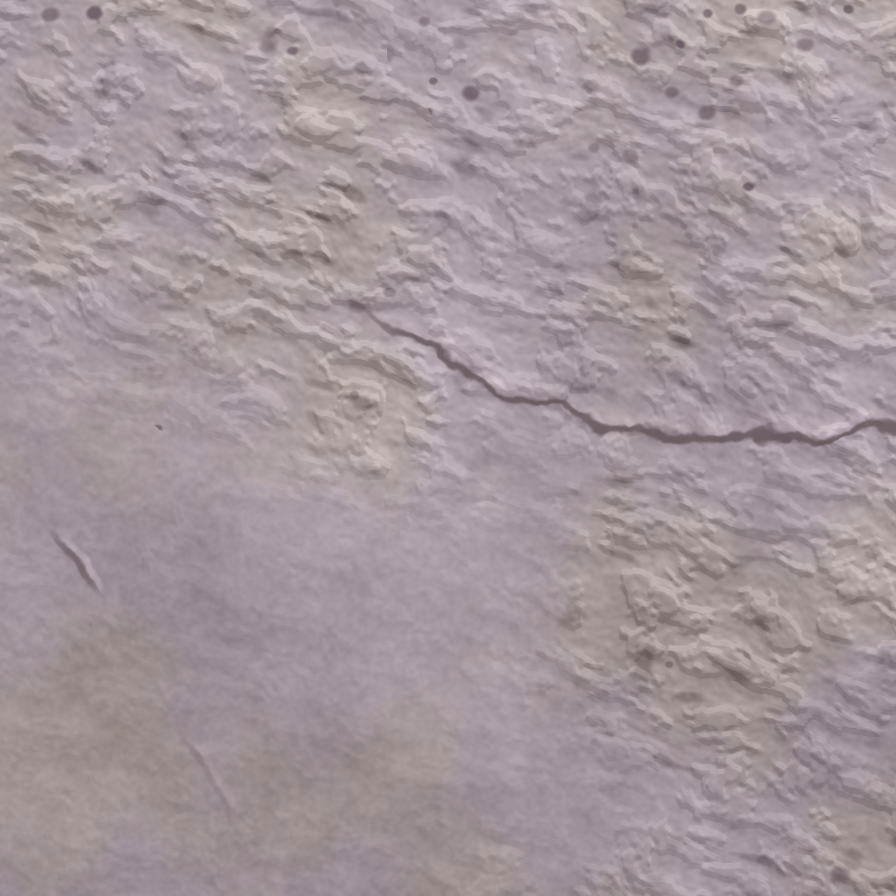
Give the GLSL for this texture, as a WebGL 1 fragment shader.

```glsl
precision highp float;
// Weathered lilac-grey stone: flaky relief, small pits and two jagged cracks.
uniform vec2 u_resolution;

const vec3 STONE = vec3(0.648, 0.598, 0.619);
const vec3 WARM_TINT = vec3(0.004, 0.004, -0.026);
const vec3 LILAC_TINT = vec3(0.000, -0.006, 0.018);
const vec3 CRACK_COLOR = vec3(0.38, 0.32, 0.34);
const vec3 PIT_COLOR = vec3(0.37, 0.31, 0.35);
const vec2 LIGHT_STEP = vec2(0.0015, 0.0058);
const float FLAKE_ANGLE = -0.38;
const float FLAKE_SCALE = 15.0;
const float RELIEF = 0.36;
const float GRAIN = 0.035;
const float PIT_CELLS = 26.0;

vec2 hash2(vec2 p) {
  vec3 a = fract(vec3(p.xyx) * vec3(0.1031, 0.1030, 0.0973));
  a += dot(a, a.yzx + 33.33);
  return fract((a.xx + a.yz) * a.zy);
}

float corner(vec2 cell, vec2 offset) {
  float angle = 6.2832 * hash2(cell).x;
  return dot(vec2(cos(angle), sin(angle)), offset);
}

float gradientNoise(vec2 p) {
  vec2 i = floor(p), f = fract(p);
  vec2 u = f * f * f * (f * (f * 6.0 - 15.0) + 10.0);
  vec2 e = vec2(1.0, 0.0);
  return mix(mix(corner(i, f), corner(i + e, f - e), u.x),
             mix(corner(i + e.yx, f - e.yx), corner(i + 1.0, f - 1.0), u.x), u.y);
}

float fbm(vec2 p) {
  float sum = 0.0, amplitude = 1.0;
  for (int k = 0; k < 4; k++) {
    sum += amplitude * gradientNoise(p);
    p = mat2(1.6, 1.2, -1.2, 1.6) * p + 17.3;
    amplitude *= 0.5;
  }
  return sum;
}

// Coordinates aligned with the flakes, squeezed across their length
vec2 flakeSpace(vec2 p) {
  float c = cos(FLAKE_ANGLE), s = sin(FLAKE_ANGLE);
  p += 0.018 * vec2(gradientNoise(p * 9.0), gradientNoise(p * 9.0 + 41.0));
  return vec2(c * p.x + s * p.y, 1.9 * (c * p.y - s * p.x));
}

// Height of layered flakes: soft noise plus terraces with steep rims
float flakeHeight(vec2 p) {
  float n = fbm(flakeSpace(p) * FLAKE_SCALE + 7.0);
  return 0.5 * n + 0.32 * smoothstep(-0.02, 0.16, n) + 0.22 * smoothstep(0.32, 0.46, n);
}

// Dark round pits, one possible pit per cell
float pits(vec2 p, float density) {
  vec2 home = floor(p * PIT_CELLS);
  float cover = 0.0;
  for (int y = -1; y <= 1; y++) {
    for (int x = -1; x <= 1; x++) {
      vec2 cell = home + vec2(float(x), float(y));
      vec2 spot = hash2(cell + 5.0), kind = hash2(cell + 91.0);
      vec2 d = p * PIT_CELLS - cell - 0.2 - 0.6 * spot;
      float radius = mix(0.12, 0.29, kind.y);
      float disc = 1.0 - smoothstep(radius * 0.55, radius * 1.25, length(d * vec2(0.9, 1.1)));
      cover = max(cover, disc * step(kind.x, density) * mix(0.45, 1.0, spot.x));
    }
  }
  return cover;
}

float line(float d, float width) {
  return 1.0 - smoothstep(width * 0.4, width + 0.003, abs(d));
}

void main() {
  vec2 p = gl_FragCoord.xy / u_resolution;
  float broad = fbm(p * 3.2 + 3.0);
  float patches = fbm(p * 4.5 + 23.0);
  float medium = fbm(p * 15.0 + 60.0);

  // Rough upper and right areas surround a worn, smooth lower left
  float upper = smoothstep(0.56, 0.74, p.y + 0.25 * p.x + 0.12 * broad);
  float right = smoothstep(0.5, 0.78, p.x + 0.16 * patches);
  float rough = max(upper, 0.85 * right) * (0.8 + 0.5 * patches);
  rough = clamp(rough, 0.0, 1.0);

  // Broad tone, lit relief, gouges and grain
  float tone = 0.06 * broad + 0.035 * medium + 0.07 * (p.y - 0.5) + 0.02 * (p.x - 0.5);
  float slope = flakeHeight(p) - flakeHeight(p + LIGHT_STEP);
  tone += RELIEF * mix(0.16, 1.0, rough) * clamp(slope, -0.32, 0.3);
  float gouge = gradientNoise(flakeSpace(p) * vec2(20.0, 25.0) + 31.0);
  tone -= 0.13 * rough * smoothstep(0.26, 0.5, gouge);
  tone += GRAIN * (gradientNoise(p * 75.0) + 0.7 * gradientNoise(p * 150.0));
  vec3 color = STONE + tone;
  color += mix(LILAC_TINT, WARM_TINT, smoothstep(-0.25, 0.4, patches));

  // Pits gather toward the upper right
  float density = 0.02 * rough + 0.32 * smoothstep(0.4, 0.8, p.x) * smoothstep(0.74, 0.94, p.y);
  color = mix(color, PIT_COLOR, 0.8 * pits(p + 0.004 * medium, density));

  // Long crack curving down and flattening to the right
  float jag = 0.016 * fbm(p * 17.0 + 11.0);
  float bend = p.x - 0.8;
  float d = p.y - 0.512 - (bend < 0.0 ? 0.92 : 0.25) * bend * bend + jag;
  float reach = smoothstep(0.37, 0.47, p.x);
  float width = 0.0045 + 0.005 * gradientNoise(vec2(p.x * 24.0, 2.5));
  float rim = smoothstep(0.003, 0.009, d) * (1.0 - smoothstep(0.012, 0.028, d));
  color += 0.07 * rim * reach * (0.6 + medium) * vec3(1.0, 0.96, 0.85);
  color = mix(color, CRACK_COLOR, 0.78 * reach * line(d, max(width, 0.002)));

  // Fainter, broken crack running down the lower left
  d = (p.y - 0.48 + 1.2 * p.x * (1.0 + p.x) + jag) / 1.8;
  float broken = smoothstep(-0.2, 0.2, gradientNoise(vec2(p.y * 13.0, 8.4)));
  broken *= (1.0 - smoothstep(0.2, 0.3, p.x)) * mix(0.4, 1.0, smoothstep(0.15, 0.35, p.y));
  color += 0.09 * broken * line(d - 0.008, 0.004);
  color = mix(color, CRACK_COLOR, 0.65 * broken * line(d, 0.0035));

  gl_FragColor = vec4(clamp(color, 0.0, 1.0), 1.0);
}
```
